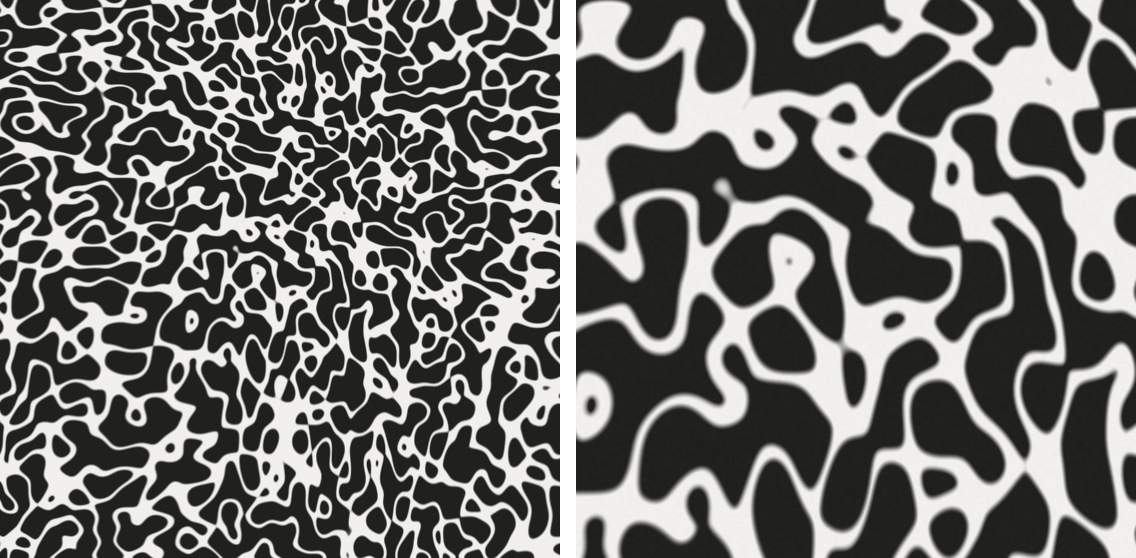
Left: the whole. Right: its middle third, enlarged.
A WebGL 2 fragment shader for this pattern:

```glsl
#version 300 es
precision highp float;
// An irregular pale network of veins, loops and drops on a near-black ground.
// A smooth random field is summed from plane waves of many directions;
// the veins are the band around its zero level, wider where the slope is low.

#define WAVES 72            // plane waves in the field
#define K_MIN 36.0          // lowest wave number, radians per canvas
#define K_MAX 154.0         // highest wave number
#define BAND 0.45           // half width of the vein band, in deviations
#define EDGE 0.0022         // half width of the soft edge, in canvas units
#define MIN_SLOPE 24.0      // keeps the distance estimate finite at peaks
#define WARP 0.038          // strength of the slow stretching
#define GRAIN 0.012         // faint surface grain
#define SEED 17.0

uniform vec2 u_resolution;
out vec4 fragColor;

const float PI = 3.14159;
const vec3 INK = vec3(0.125, 0.125, 0.120);
const vec3 PAPER = vec3(0.945, 0.940, 0.925);

float hash(float n) {
    return fract(sin(n * 127.1 + SEED) * 43758.5);
}

float hash2(vec2 cell) {
    return fract(sin(dot(cell, vec2(12.99, 78.23))) * 43758.5);
}

// Slow bending, so that cells lie flat in some regions and stand in others.
vec2 stretch(vec2 p) {
    return p + WARP * sin(vec2(7.0, 6.0) * p + 1.5 * p.yx + vec2(1.2, 0.97));
}

// Random field of unit deviation: value in x, gradient in yz.
vec3 waveField(vec2 p) {
    vec3 sum = vec3(0.0);
    for (int i = 0; i < WAVES; i++) {
        float n = float(i);
        float angle = PI * fract(n * 0.61803);
        float phase = 2.0 * PI * hash(n + 0.37);
        vec2 k = mix(K_MIN, K_MAX, hash(n + 91.3)) * vec2(cos(angle), sin(angle));
        float theta = dot(k, p) + phase;
        sum += vec3(cos(theta), -k * sin(theta));
    }
    return sum * sqrt(2.0 / float(WAVES));
}

void main() {
    vec2 p = gl_FragCoord.xy / min(u_resolution.x, u_resolution.y);

    // Signed distance to the vein outline, positive inside.
    vec3 field = waveField(stretch(p));
    float dist = (BAND - abs(field.x)) / max(length(field.yz), MIN_SLOPE);
    float vein = smoothstep(-EDGE, EDGE, dist);

    // Tint and a light grain.
    float grain = hash2(floor(p * 512.0)) - 0.5;
    fragColor = vec4(mix(INK, PAPER, vein) + GRAIN * grain, 1.0);
}
```
